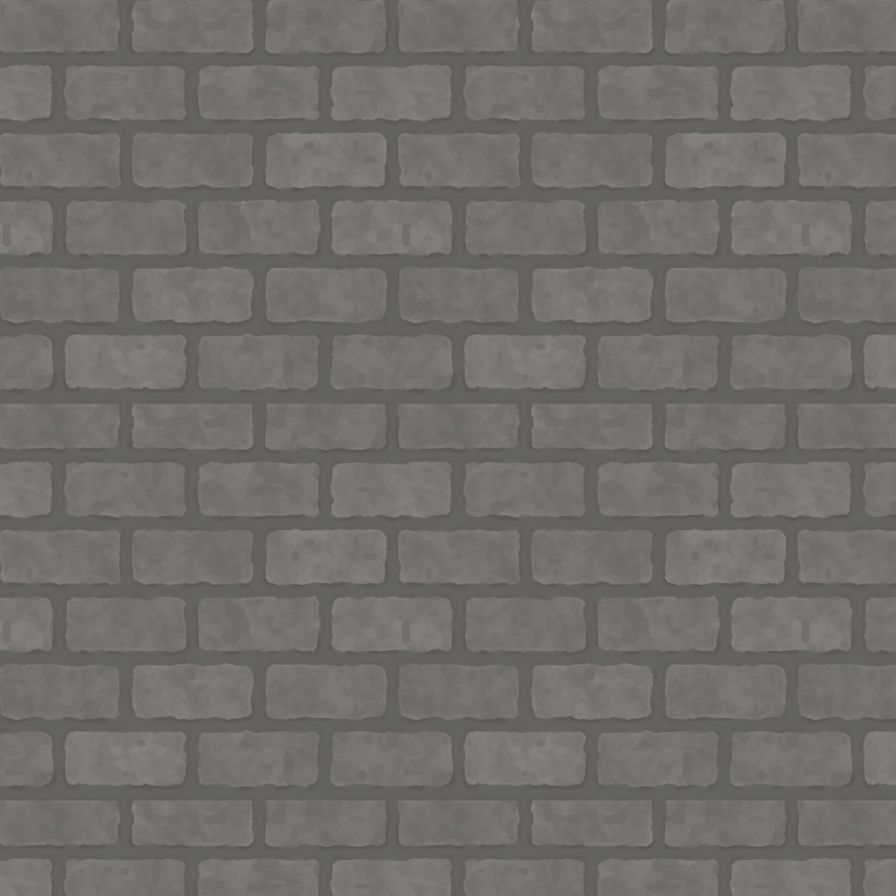
A Shadertoy shader for this texture:

```glsl
// Weathered grey brick wall in running bond, with mottled stone faces and flat mortar.

float hash(vec2 p) {
    return fract(sin(dot(p, vec2(127.1, 311.7))) * 43758.5453);
}

float noise(vec2 p) {
    vec2 i = floor(p), f = fract(p);
    f = f * f * (3.0 - 2.0 * f);
    return mix(mix(hash(i), hash(i + vec2(1, 0)), f.x),
               mix(hash(i + vec2(0, 1)), hash(i + vec2(1, 1)), f.x), f.y);
}

float roundedBox(vec2 p, vec2 halfSize, float radius) {
    vec2 e = abs(p) - halfSize + radius;
    return length(max(e, 0.0)) + min(max(e.x, e.y), 0.0) - radius;
}

// Overlapping hard-edged blotches, averaging about zero
float blotches(vec2 p) {
    float sum = 0.0;
    for (int i = 0; i < 4; i++) {
        vec2 o = p + float(i) * vec2(7.3, 3.9);
        vec2 warp = vec2(noise(o * 7.0), noise(o * 7.0 + 31.0)) - 0.5;
        float n = noise(o * (3.2 + float(i)) + warp * 1.1);
        sum += smoothstep(0.47, 0.55, n) - 0.5;
    }
    return sum * 0.25;
}

void mainImage(out vec4 fragColor, in vec2 fragCoord) {
    // Units of one course height, measured from the top left
    vec2 uv = fragCoord / iResolution.xy;
    vec2 p = vec2(uv.x, 1.0 - uv.y) * 13.31;
    float px = 13.31 / iResolution.y;

    // Six courses per repeat, the first one cut short
    float y = p.y + 0.017;
    float tile = floor(y / 5.893);
    float t = y - tile * 5.893 + 0.104;
    float row = floor(t);
    float x = p.x / 1.978 - (mod(row, 2.0) > 0.5 ? 0.4426 : 0.9465);
    float col = mod(floor(x), 3.0);
    vec2 q = vec2((fract(x) - 0.5) * 1.978, t - row - 0.5);
    vec2 id = vec2(col, row);
    vec2 seed = id * vec2(17.0, 23.0) + 40.0;

    // Chipped brick outline
    float d = roundedBox(q, vec2(0.89, 0.395), 0.1);
    d += (noise(q * 6.0 + seed) - 0.5) * 0.055 + (noise(q * 17.0 + seed) - 0.5) * 0.025;
    if (row < 0.5 && tile > 0.5) d = max(d, 0.225 - t);
    float brickMask = 1.0 - smoothstep(-px, px, d);

    // Mortar with a thin, broken shadow, strongest under each brick
    vec3 mortar = vec3(0.388, 0.387, 0.38) + (noise(q * 5.0 + seed) - 0.5) * 0.01;
    float shadow = smoothstep(0.09, 0.0, d) * smoothstep(0.25, 0.7, noise(q * 5.0 + seed + 9.0));
    mortar -= shadow * mix(0.018, 0.045, smoothstep(-0.1, 0.4, q.y)) * vec3(0.85, 1.0, 1.05);

    // One paler brick in most courses of each repeat
    float paleCol[6] = float[6](-1.0, 2.0, 1.0, 2.0, 0.0, 0.0);
    float pale = abs(col - paleCol[int(row)]) < 0.5 ? 0.4 : 0.0;
    float tone = 0.3 + pale + (hash(id + 5.0) - 0.5) * 0.25;
    tone += blotches(q + seed) * 1.1 + (noise(q * 30.0 + seed) - 0.5) * 0.12;
    vec3 brick = mix(vec3(0.438, 0.435, 0.427), vec3(0.492, 0.483, 0.473), tone);

    // Rare brown stains and a worn, lighter rim
    float stain = smoothstep(0.8, 0.86, noise(q * 4.5 + seed + 60.0));
    brick = mix(brick, vec3(0.425, 0.405, 0.39), stain * 0.6);
    float rim = smoothstep(-0.07, -0.02, d) * smoothstep(0.3, 0.7, noise(q * 4.0 + seed + 80.0));
    brick += rim * 0.022;

    fragColor = vec4(mix(mortar, brick, brickMask), 1.0);
}
```
